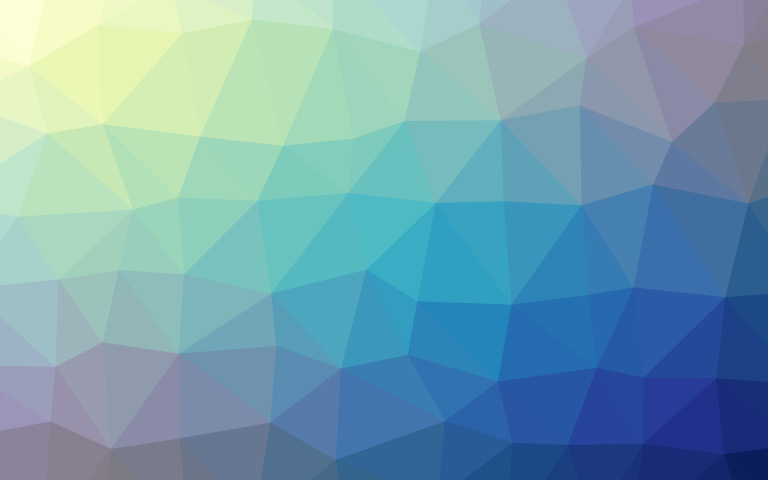
Write a Shadertoy shader that draws this background.

```glsl
const vec2 GRID = vec2(10.0, 6.0);
const float JITTER = 0.3;
const float GAMMA = 2.2;

const mat3 RGB_TO_XYZ = mat3(0.4124, 0.2126, 0.0193,
                             0.3576, 0.7152, 0.1192,
                             0.1805, 0.0722, 0.9505);

// Ramp from pale yellow through teal to navy
const int LAST_STOP = 8;
const vec3 RAMP[9] = vec3[9](
    vec3(1.000, 1.000, 0.851), vec3(0.929, 0.973, 0.694),
    vec3(0.780, 0.914, 0.706), vec3(0.498, 0.804, 0.733),
    vec3(0.255, 0.714, 0.769), vec3(0.114, 0.569, 0.753),
    vec3(0.133, 0.369, 0.659), vec3(0.145, 0.204, 0.580),
    vec3(0.031, 0.114, 0.345));

vec2 hash22(vec2 p) {
    vec3 q = fract(vec3(p.xyx) * vec3(0.1031, 0.1030, 0.0973));
    q += dot(q, q.yzx + 33.33);
    return fract((q.xx + q.yz) * q.zy);
}

// Cube-root XYZ blends like Lab, up to a linear change of axes
vec3 toPerceptual(vec3 rgb) {
    return pow(RGB_TO_XYZ * pow(rgb, vec3(GAMMA)), vec3(1.0 / 3.0));
}

vec3 toRgb(vec3 perceptual) {
    vec3 linearRgb = inverse(RGB_TO_XYZ) * (perceptual * perceptual * perceptual);
    return pow(max(linearRgb, 0.0), vec3(1.0 / GAMMA));
}

vec3 rampAt(float t) {
    float s = clamp(t, 0.0, 1.0) * float(LAST_STOP);
    int i = min(int(s), LAST_STOP - 1);
    return mix(toPerceptual(RAMP[i]), toPerceptual(RAMP[i + 1]), s - float(i));
}

// Equal blend of a left-to-right and a top-to-bottom ramp
vec3 fieldColor(vec2 uv) {
    return toRgb(0.5 * (rampAt(uv.x) + rampAt(1.0 - uv.y)));
}

float cross2(vec2 a, vec2 b) {
    return a.x * b.y - a.y * b.x;
}

// One jittered vertex per grid cell
vec2 vertexAt(vec2 cell, vec2 cellSize) {
    vec2 offset = (hash22(cell + 17.0) * 2.0 - 1.0) * JITTER;
    return (cell + vec2(0.5, 0.46) + offset) * cellSize;
}

// Signed distance to the line a-b, negative on its left
float edgeDistance(vec2 p, vec2 a, vec2 b) {
    return -cross2(normalize(b - a), p - a);
}

// Adds a flat facet as premultiplied colour and coverage
vec4 facet(vec2 p, vec2 a, vec2 b, vec2 c, vec2 canvas, float pixel) {
    float d = max(edgeDistance(p, a, b),
              max(edgeDistance(p, b, c), edgeDistance(p, c, a)));
    float coverage = clamp(0.5 - d / pixel, 0.0, 1.0);
    if (coverage <= 0.0) return vec4(0.0);
    return vec4(fieldColor((a + b + c) / (3.0 * canvas)), 1.0) * coverage;
}

// Delaunay test: true when the diagonal a-c should split the quad
bool splitsAlongAC(vec2 a, vec2 b, vec2 c, vec2 d) {
    return cross2(c - b, a - b) * dot(c - d, a - d)
         + dot(c - b, a - b) * cross2(a - d, c - d) >= 0.0;
}

vec4 quadFacets(vec2 p, vec2 cell, vec2 cellSize, vec2 canvas, float pixel) {
    vec2 a = vertexAt(cell, cellSize);
    vec2 b = vertexAt(cell + vec2(1.0, 0.0), cellSize);
    vec2 c = vertexAt(cell + vec2(1.0, 1.0), cellSize);
    vec2 d = vertexAt(cell + vec2(0.0, 1.0), cellSize);
    if (splitsAlongAC(a, b, c, d)) {
        return facet(p, a, b, c, canvas, pixel) + facet(p, a, c, d, canvas, pixel);
    }
    return facet(p, a, b, d, canvas, pixel) + facet(p, b, c, d, canvas, pixel);
}

void mainImage(out vec4 fragColor, in vec2 fragCoord) {
    float pixel = 1.0 / iResolution.y;
    vec2 canvas = iResolution.xy * pixel;
    vec2 cellSize = canvas / GRID;
    vec2 p = fragCoord * pixel;
    vec2 home = floor(p / cellSize);

    // Only the four quads around the home cell can cover this point
    vec4 sum = vec4(0.0);
    for (int y = -1; y <= 0; y++) {
        for (int x = -1; x <= 0; x++) {
            vec2 cell = home + vec2(float(x), float(y));
            sum += quadFacets(p, cell, cellSize, canvas, pixel);
        }
    }
    fragColor = vec4(sum.rgb / max(sum.a, 0.001), 1.0);
}
```
